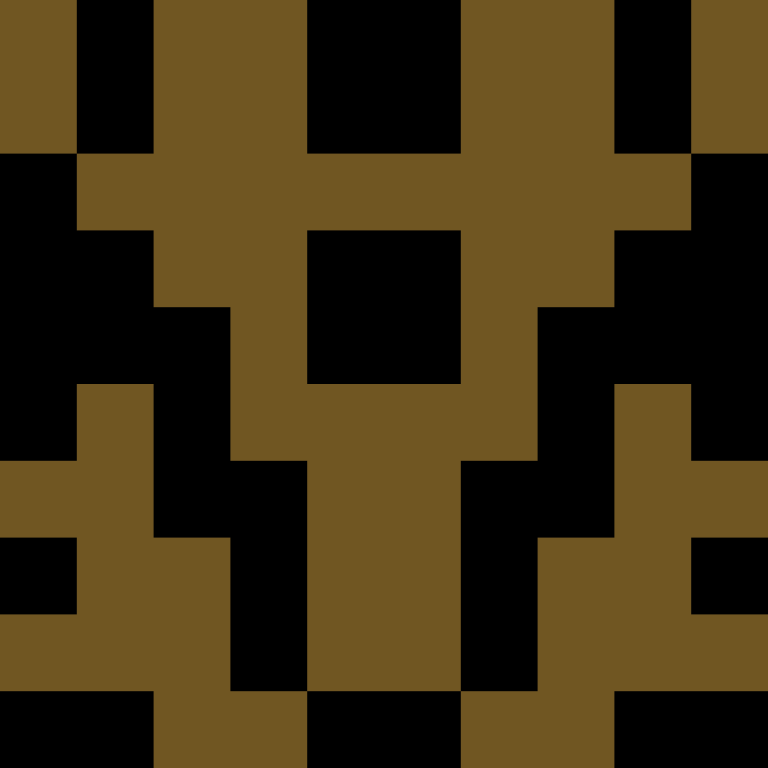
Give the GLSL for this pattern, as a WebGL 1 fragment shader.

```glsl
precision highp float;
// Mirrored ten-by-ten block pattern: black slots, stairs and wings on flat gold.

#define GRID 10.0
#define GOLD vec3(0.439, 0.337, 0.135)
#define INK vec3(0.0)
#define STAIR_RISE 2.0
#define STAIR_HEIGHT 3.0

uniform vec2 u_resolution;

// Share of a pixel of the given width that lies between lo and hi.
float band(float v, float lo, float hi, float pixel) {
  return clamp((min(v + 0.5 * pixel, hi) - max(v - 0.5 * pixel, lo)) / pixel, 0.0, 1.0);
}

// Pixel coverage of an axis-aligned box, measured in cells.
float box(vec2 p, vec2 lo, vec2 hi, vec2 pixel) {
  return band(p.x, lo.x, hi.x, pixel.x) * band(p.y, lo.y, hi.y, pixel.y);
}

void main() {
  vec2 pixel = GRID / u_resolution;
  vec2 cell = gl_FragCoord.xy * pixel;

  // Mirror about the vertical centre line
  cell.x = abs(cell.x - 0.5 * GRID);

  // Slots shared by the centre column and the column three cells out
  float slotColumns = band(cell.x, -1.0, 1.0, pixel.x)
                    + band(cell.x, 3.0, 4.0, pixel.x);
  float slotRows = band(cell.y, 0.0, 1.0, pixel.y)
                 + band(cell.y, 5.0, 7.0, pixel.y)
                 + band(cell.y, 8.0, GRID, pixel.y);
  float ink = slotColumns * slotRows;

  // Stairs climbing outwards
  for (int i = 0; i < 2; i++) {
    float stepIndex = float(i);
    vec2 corner = vec2(1.0 + stepIndex, 1.0 + STAIR_RISE * stepIndex);
    ink += box(cell, corner, corner + vec2(1.0, STAIR_HEIGHT), pixel);
  }

  // Outer wing, side notch and bottom corner
  float edgeRows = band(cell.y, 4.0, 8.0, pixel.y)
                 + band(cell.y, 2.0, 3.0, pixel.y)
                 + band(cell.y, 0.0, 1.0, pixel.y);
  ink += band(cell.x, 4.0, 6.0, pixel.x) * edgeRows;

  // Boxes never overlap, so their coverages simply add up
  gl_FragColor = vec4(mix(GOLD, INK, clamp(ink, 0.0, 1.0)), 1.0);
}
```
